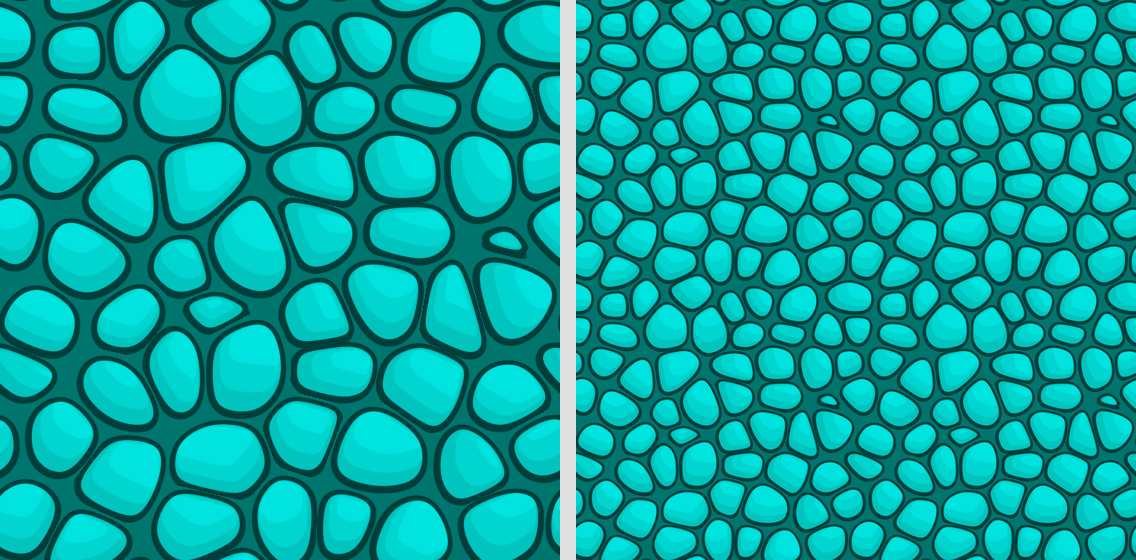
Left: one tile. Right: repeated 2 by 2.
Reproduce this texture procedurally as a WebGL 2 fragment shader.

```glsl
#version 300 es
precision highp float;

uniform vec2 u_resolution;
out vec4 fragColor;

#define GRID vec2(7.0, 8.0)   // stones across and up, rows must be even
#define REACH 3               // neighbour cells searched
#define JITTER 0.78
#define SIZE_SPREAD 0.006     // power-diagram weight of the largest stone
#define INSET 0.0065          // half of the narrowest joint
#define LOOSENESS 0.005       // random widening of joints
#define OUTLINE 0.0105
#define ROUNDING vec2(0.007, 0.018)
#define SEED 17.0

const vec3 GAP_COLOR = vec3(0.0, 0.46, 0.43);
const vec3 OUTLINE_COLOR = vec3(0.0, 0.245, 0.235);
const vec3 SHADE_COLOR = vec3(0.0, 0.77, 0.74);
const vec3 BODY_COLOR = vec3(0.0, 0.835, 0.81);
const vec3 LIGHT_COLOR = vec3(0.0, 0.89, 0.87);

vec4 hash4(vec2 p) {
    vec4 q = fract((p.xyxy + SEED) * vec4(0.1031, 0.1030, 0.0973, 0.1099));
    q += dot(q, q.wzxy + 33.33);
    return fract((q.xxyz + q.yzzw) * q.zywx);
}

struct Stone {
    vec2 site;
    float size;
    float weight;
    float tilt;
};

// Seed point of a cell, repeating over the canvas
Stone stoneAt(vec2 cell) {
    vec4 h = hash4(mod(cell, GRID));
    float stagger = 0.5 * mod(cell.y, 2.0) - 0.25;
    vec2 site = cell + 0.5 + (h.xy - 0.5) * JITTER + vec2(stagger, 0.0);
    float size = sqrt(h.z);
    return Stone(site / GRID, size, size * SIZE_SPREAD, h.w);
}

float coverage(float distance, float pixel) {
    return smoothstep(-pixel, pixel, distance);
}

void main() {
    vec2 uv = gl_FragCoord.xy / u_resolution;
    float pixel = 0.8 / min(u_resolution.x, u_resolution.y);
    vec2 home = floor(uv * GRID);

    // Find the stone that owns this point
    vec2 ownCell = home;
    float nearest = 1e9;
    for (int j = -REACH; j <= REACH; j++) {
        for (int i = -REACH; i <= REACH; i++) {
            vec2 cell = home + vec2(i, j);
            Stone s = stoneAt(cell);
            vec2 r = uv - s.site;
            float power = dot(r, r) - s.weight;
            if (power < nearest) {
                nearest = power;
                ownCell = cell;
            }
        }
    }
    Stone own = stoneAt(ownCell);
    float angle = mix(0.55, 1.75, own.tilt);
    vec2 lightDir = vec2(cos(angle), sin(angle));
    float rounding = mix(ROUNDING.x, ROUNDING.y, own.size);

    // Smooth minimum over the edges, for the stone and its two inner facets
    vec3 softness = rounding * vec3(1.0, 0.7, 0.3);
    vec3 sums = vec3(0.0);
    vec2 slope = vec2(0.0);
    for (int j = -REACH; j <= REACH; j++) {
        for (int i = -REACH; i <= REACH; i++) {
            vec2 cell = home + vec2(i, j);
            if (cell == ownCell) continue;
            Stone other = stoneAt(cell);
            vec2 span = own.site - other.site;
            float spanLength = length(span);
            vec2 normal = span / spanLength;
            float siteToEdge = 0.5 * (spanLength + (own.weight - other.weight) / spanLength);
            float edge = siteToEdge + dot(uv - own.site, normal);
            vec2 pairKey = mod(ownCell, GRID) * 3.1 + mod(cell, GRID) * 7.7;
            edge -= LOOSENESS * hash4(pairKey).x;

            // Facets recede from the edges turned away from the light
            float recede = max(siteToEdge, 0.0) * max(dot(normal, lightDir), 0.0);
            vec3 insets = vec3(0.0, 0.004 + 0.36 * recede, 0.009 + 0.85 * recede);
            vec3 terms = exp(-(edge - insets) / softness);
            sums += terms;
            slope += terms.x * normal;
        }
    }
    vec3 fields = -softness * log(max(sums, vec3(1e-30))) - INSET;
    slope /= max(sums.x, 1e-30);
    float stone = fields.x / max(length(slope), 0.35);

    // Joints, outline with a heavier shaded side, then the stone
    float outlineWidth = OUTLINE * (1.0 + 0.3 * dot(slope, lightDir));
    vec3 color = mix(GAP_COLOR, OUTLINE_COLOR, coverage(stone + outlineWidth, pixel));
    vec3 face = mix(SHADE_COLOR, BODY_COLOR, coverage(fields.y, pixel));
    face = mix(face, LIGHT_COLOR, coverage(min(fields.z, fields.y), pixel));
    color = mix(color, face, coverage(stone, pixel));

    fragColor = vec4(color, 1.0);
}
```
